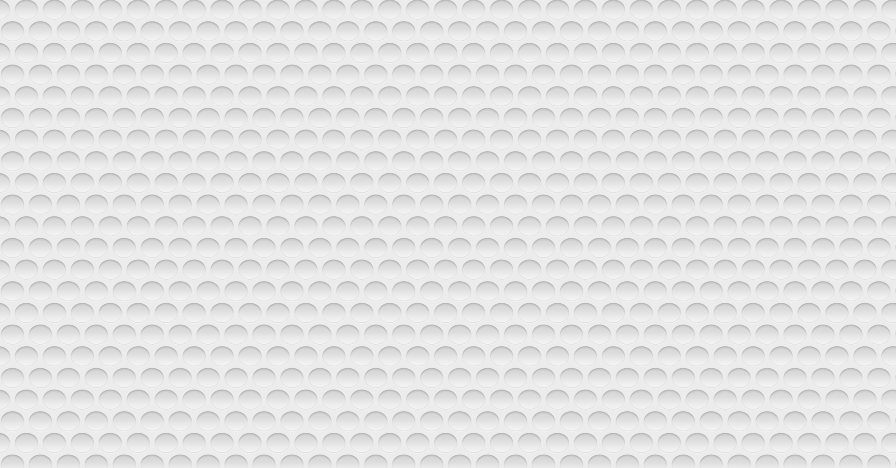
This pattern is drawn by a Shadertoy shader. Its source:

```glsl
// Light grey sheet of embossed oval dimples in half-staggered rows

const float ROWS_PER_HEIGHT = 21.6;
const float COLUMN_STEP = 1.29;     // in row heights
const vec2 FIRST_CENTER = vec2(1.22, 0.44);
const vec2 RADII = vec2(0.535, 0.46);

const vec3 SHEET = vec3(0.925);
const vec3 HIGHLIGHT = vec3(0.965);
const vec3 RIM_SHADOW = vec3(0.71);
const vec3 CRESCENT = vec3(0.81);
const vec3 WALL_BOTTOM = vec3(0.90);
const vec3 BOWL_TOP = vec3(0.845);
const vec3 BOWL_BOTTOM = vec3(0.95);

// Approximate signed distance to an ellipse
float ellipseDistance(vec2 p, vec2 radii) {
    float k = length(p / radii);
    float slope = max(length(p / (radii * radii)), 1e-3);
    return k < 0.01 ? -min(radii.x, radii.y) : k * (k - 1.0) / slope;
}

float coverage(float dist, float pixel) {
    return 1.0 - smoothstep(-0.5 * pixel, 0.5 * pixel, dist);
}

// Offset from the nearest dimple center, with y pointing down
vec2 dimpleCell(vec2 p) {
    p -= FIRST_CENTER;
    float row = floor(p.y + 0.5);
    float columns = p.x / COLUMN_STEP + 0.5 * mod(row, 2.0);
    return vec2((fract(columns + 0.5) - 0.5) * COLUMN_STEP, p.y - row);
}

vec3 shadeDimple(vec2 p, float pixel) {
    float outer = ellipseDistance(p, RADII);
    float lowerLip = ellipseDistance(p - vec2(0.0, 0.04), RADII);
    float inner = ellipseDistance(p - vec2(0.0, 0.05), RADII * vec2(0.92, 0.84));

    // Lit lip below the opening
    vec3 color = mix(SHEET, HIGHLIGHT, coverage(lowerLip, pixel));

    // Shaded wall, darkest along the upper rim
    float down = clamp(0.5 + 0.5 * p.y / RADII.y, 0.0, 1.0);
    float rim = smoothstep(-0.09, -0.01, outer);
    vec3 wall = mix(CRESCENT, RIM_SHADOW, rim);
    wall = mix(wall, WALL_BOTTOM, smoothstep(0.1, 0.65, down));
    color = mix(color, wall, coverage(outer, pixel));

    // Softly graded bowl floor
    vec3 bowl = mix(BOWL_TOP, BOWL_BOTTOM, smoothstep(0.1, 1.0, down));
    color = mix(color, bowl, coverage(inner, pixel));

    // Thin outline around the lower edge
    float outline = coverage(abs(outer) - 0.02, pixel);
    return color - 0.045 * outline * down;
}

void mainImage(out vec4 fragColor, in vec2 fragCoord) {
    float pixel = ROWS_PER_HEIGHT / iResolution.y;
    vec2 p = vec2(fragCoord.x, iResolution.y - fragCoord.y) * pixel;
    fragColor = vec4(shadeDimple(dimpleCell(p), pixel), 1.0);
}
```
